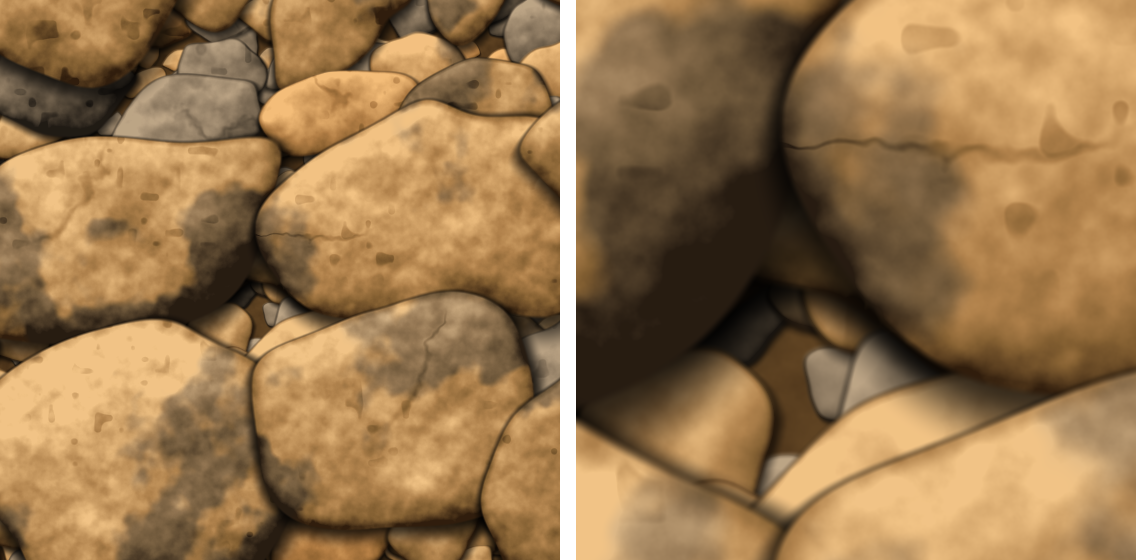
Left: the whole. Right: its middle third, enlarged.
Write a WebGL 2 fragment shader that draws this texture.

```glsl
#version 300 es
precision highp float;

uniform vec2 u_resolution;
out vec4 outColor;

// Layout
const int LAYERS = 4;
const float FINEST_CELL = 0.058;
const float LAYER_GROWTH = 2.0;
const float LEAN_ANGLE = 0.55;
const float LEAN_SPREAD = 1.5;
const float EDGE_SOFTNESS = 0.003;
const float OUTLINE_WARP = 0.12;
const int FACETS = 7;

// Light and surface
const vec3 LIGHT = vec3(-0.23, 0.69, 0.69);
const float AMBIENT = 0.17;
const float DOME = 0.72;
const float SHADOW_WIDTH = 0.085;
const float SHADOW_DEPTH = 0.76;
const float GRAIN = 0.34;
const float RELIEF = 1.25;
const float STAIN = 0.34;
const float CRACK = 0.2;
const float GREY_SHARE = 0.5;

// Tones from crevice to sunlit face
const vec3 CREVICE = vec3(0.10, 0.045, 0.01);
const vec3 UMBER = vec3(0.32, 0.22, 0.11);
const vec3 BROWN = vec3(0.52, 0.38, 0.20);
const vec3 OCHRE = vec3(0.69, 0.51, 0.30);
const vec3 SAND = vec3(0.85, 0.67, 0.44);
const vec3 GREY_CAST = vec3(0.90, 0.80, 0.67);
const vec3 RUST_CAST = vec3(1.03, 0.92, 0.76);

float hash(vec2 p) {
  vec3 q = fract(p.xyx * 0.1031);
  q += dot(q, q.yzx + 33.33);
  return fract((q.x + q.y) * q.z);
}

float noise(vec2 p) {
  vec2 i = floor(p), f = fract(p);
  f = f * f * (3.0 - 2.0 * f);
  return mix(mix(hash(i), hash(i + vec2(1, 0)), f.x),
             mix(hash(i + vec2(0, 1)), hash(i + vec2(1, 1)), f.x), f.y);
}

float fbm(vec2 p) {
  float sum = 0.0, amp = 0.516;
  for (int k = 0; k < 5; k++) {
    sum += amp * noise(p);
    p = mat2(1.6, 1.2, -1.2, 1.6) * p + 7.3;
    amp *= 0.5;
  }
  return sum;
}

vec3 toneRamp(float shade) {
  float x = clamp(shade, 0.0, 1.15) * 4.0;
  vec3 c = mix(CREVICE, UMBER, min(x, 1.0));
  c = mix(c, BROWN, clamp(x - 1.0, 0.0, 1.0));
  c = mix(c, OCHRE, clamp(x - 2.0, 0.0, 1.0));
  return mix(c, SAND, max(x - 3.0, 0.0));
}

// Rounded convex polygon: gradient in xy, gauge in z (1 on the outline)
vec3 stoneGauge(vec2 q, vec2 seed) {
  float sum = 1e-9;
  vec2 grad = vec2(0.0);
  for (int k = 0; k < FACETS; k++) {
    vec2 key = seed + float(k) * vec2(3.0, 11.0);
    float a = (float(k) + 0.8 * hash(key)) * 6.28319 / float(FACETS);
    vec2 n = vec2(cos(a), sin(a)) / mix(0.76, 1.1, hash(key + 5.0));
    float t = max(dot(n, q), 0.0);
    float t3 = t * t * t;
    float t7 = t3 * t3 * t;
    sum += t7 * t;
    grad += t7 * n;
  }
  float gauge = pow(sum, 1.0 / 8.0);
  return vec3(grad / pow(gauge, 7.0), gauge);
}

// Weathered, domed surface of one stone
vec3 stoneColor(vec2 p, vec2 seed, vec2 outward, float gauge, float fineness) {
  vec2 t = p + 9.0 * vec2(hash(seed + 61.0), hash(seed + 67.0));
  float g2 = gauge * gauge;
  float slope = DOME * g2 / (sqrt(max(1.0 - g2 * g2, 0.0)) + 0.3);
  vec3 normal = normalize(vec3(outward * slope, 1.0));
  float shade = AMBIENT + max(dot(normal, LIGHT), 0.0);
  shade *= mix(0.72, 1.0, smoothstep(0.0, 0.08, 1.0 - gauge));

  float rough = fbm(t * 8.0);
  shade += RELIEF * (rough - fbm(t * 8.0 + LIGHT.xy * 0.18));
  shade += 0.45 * (rough - 0.5) + GRAIN * (fbm(t * 42.0) - 0.5);
  float stain = smoothstep(0.59, 0.66, fbm(t * 4.5 + 19.0));
  shade -= STAIN * stain * mix(0.6, 1.0, rough);
  shade -= 0.2 * smoothstep(0.76, 0.88, noise(t * 48.0)) * smoothstep(0.4, 0.65, noise(t * 6.0));
  float seam = abs(noise(t * 2.6 + 0.7 * rough) - 0.5);
  shade -= CRACK * (1.0 - smoothstep(0.0, 0.02, seam)) * smoothstep(0.45, 0.65, noise(t * 5.0));
  shade += 0.18 * (hash(seed + 71.0) - 0.5);

  vec3 c = toneRamp(max(shade, 0.1));
  float kind = hash(seed + 83.0);
  float grey = step(kind, GREY_SHARE * fineness) * 0.85;
  grey = max(grey, 0.5 * stain);
  float rust = smoothstep(0.6, 1.0, kind) * 0.55;
  c = mix(c, dot(c, vec3(0.35, 0.45, 0.2)) * GREY_CAST, grey);
  return c * mix(vec3(1.0), RUST_CAST, rust);
}

void main() {
  vec2 p = gl_FragCoord.xy / u_resolution.y;
  float soft = max(EDGE_SOFTNESS, 1.0 / u_resolution.y);
  vec3 color = toneRamp(0.1 + 0.3 * fbm(p * 25.0));

  // Pebbles first, boulders last; lower rows lie in front
  float cell = FINEST_CELL;
  for (int layer = 0; layer < LAYERS; layer++) {
    float fineness = 1.0 - float(layer) / float(LAYERS - 1);
    vec2 wobble = vec2(noise(p * 2.8 / cell), noise(p * 2.8 / cell + 40.0)) - 0.5;
    vec2 pos = p + OUTLINE_WARP * cell * wobble;
    vec2 home = floor(pos / cell);
    for (int n = 0; n < 9; n++) {
      vec2 id = home + vec2(n % 3 - 1, 1 - n / 3);
      vec2 seed = id + float(layer) * 101.0 + 17.0;
      if (hash(seed) > mix(0.88, 0.75, fineness)) continue;
      vec2 jitter = vec2(hash(seed + 23.0), hash(seed + 29.0)) - 0.5;
      vec2 d = pos - (id + 0.5 + 0.4 * jitter) * cell;
      float radius = cell * mix(0.50, 0.78, hash(seed + 31.0));
      if (length(d) > 1.5 * radius) continue;

      float angle = LEAN_ANGLE + LEAN_SPREAD * (hash(seed + 37.0) - 0.5);
      mat2 turn = mat2(cos(angle), sin(angle), -sin(angle), cos(angle));
      vec2 axes = radius * vec2(1.0, mix(0.55, 0.88, hash(seed + 41.0)));
      vec3 gauge = stoneGauge((d * turn) / axes, seed);
      vec2 grad = turn * (gauge.xy / axes);
      float steep = max(length(grad), 1e-4);
      vec2 outward = grad / steep;
      float dist = (gauge.z - 1.0) / steep;

      // Contact shadow, wider on the side away from the light
      float reach = SHADOW_WIDTH * radius * (1.0 - 0.8 * dot(outward, normalize(LIGHT.xy)));
      color *= 1.0 - SHADOW_DEPTH * (1.0 - smoothstep(-soft, reach, dist));
      if (dist < soft) {
        vec3 stone = stoneColor(p, seed, outward, min(gauge.z, 1.0), fineness);
        color = mix(stone, color, smoothstep(-soft, soft, dist));
      }
    }
    cell *= LAYER_GROWTH;
  }
  outColor = vec4(color, 1.0);
}
```
